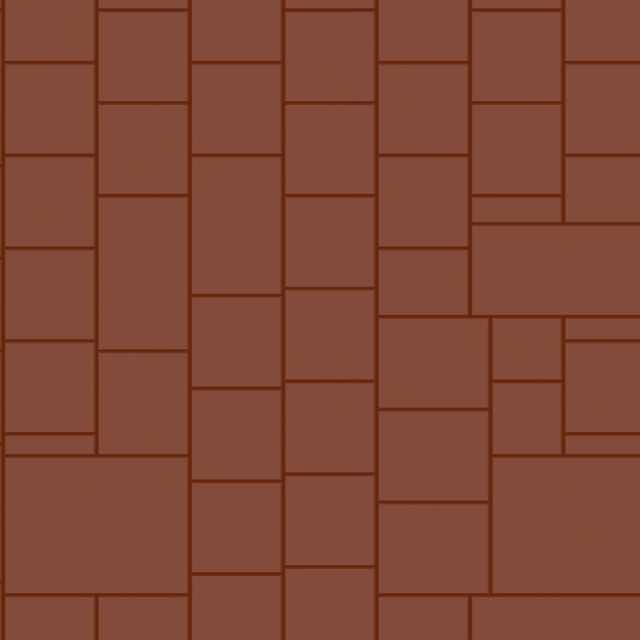
A Shadertoy shader for this texture:

```glsl
// Terracotta paving: columns of staggered tiles, some of them stretched,
// with a few broad slabs laid over the lower part. Rust joints come from
// the distance to the nearest tile edge; gradient noise mottles the clay.

#define COLUMN 0.1459       // column width
#define FIRST_JOINT 0.0045  // x of the leftmost joint
#define COURSE 0.145        // height of a plain tile
#define LONG_SHARE 0.28     // share of stretched tiles
#define PLAIN_COLUMN 4.0    // no stretched tiles from this column on
#define SLAB_BOTTOM 0.505   // bottom of the highest slab
#define SLAB_OVERHANG 0.22  // slab overhang in columns
#define JOINT_HALF 0.0030   // half the width of a level joint
#define UPRIGHT_WIDTH 1.22  // upright joints are this much wider
#define CLAY vec3(0.512, 0.294, 0.230)
#define RUST vec3(0.440, 0.186, 0.082)
#define SHADOW vec3(0.395, 0.146, 0.052)

float hash(vec2 p) {
    return fract(sin(dot(p, vec2(127.1, 311.7))) * 43758.5);
}

vec2 gradient(vec2 cell) {
    float angle = 6.2832 * hash(cell);
    return vec2(cos(angle), sin(angle));
}

float gradientNoise(vec2 p) {
    vec2 i = floor(p), f = fract(p);
    vec2 w = f * f * f * (f * (f * 6.0 - 15.0) + 10.0);
    vec2 e = vec2(1.0, 0.0);
    float low = mix(dot(gradient(i), f),
                    dot(gradient(i + e.xy), f - e.xy), w.x);
    float high = mix(dot(gradient(i + e.yx), f - e.yx),
                     dot(gradient(i + e.xx), f - e.xx), w.x);
    return mix(low, high, w.y);
}

float boxDistance(vec2 p, vec2 corner, vec2 size) {
    vec2 q = abs(p - corner - 0.5 * size) - 0.5 * size;
    q.x /= UPRIGHT_WIDTH;
    return length(max(q, 0.0)) + min(max(q.x, q.y), 0.0);
}

// Distance to the joints of the staggered columns
float columnJoints(vec2 p) {
    float u = (p.x - FIRST_JOINT) / COLUMN;
    float column = floor(u);
    float d = min(fract(u), 1.0 - fract(u)) * COLUMN / UPRIGHT_WIDTH;
    float y = mod(column, 2.0) > 0.5 ? 0.984 : 0.902;
    for (int row = 0; row < 8; row++) {
        d = min(d, abs(p.y - y));
        vec2 id = vec2(column, float(row));
        bool stretched = column < PLAIN_COLUMN && hash(id + 3.7) < LONG_SHARE;
        y -= COURSE * (stretched ? 1.45 + 0.3 * hash(id + 9.2) : 1.0);
    }
    return d;
}

// Each slab hides the joints beneath it and adds its own outline:
// one broad slab, a stack of four, then three broad ones at the foot
float jointDistance(vec2 p) {
    float d = columnJoints(p);
    for (int i = 0; i < 8; i++) {
        bool stacked = i > 0 && i < 5;
        bool tall = i == 5 || i == 7;
        float left = stacked ? 4.0 : i == 7 ? 0.0 : 5.0;
        left += i == 5 ? SLAB_OVERHANG : 0.0;
        float columns = stacked ? 1.0 + SLAB_OVERHANG : i == 7 ? 2.0 : 4.0;
        int course = i < 5 ? i : i == 6 ? 4 : 3;
        vec2 corner = vec2(FIRST_JOINT + left * COLUMN,
                           SLAB_BOTTOM - COURSE * float(course));
        vec2 size = vec2(columns * COLUMN, COURSE * (tall ? 1.5 : 1.0));
        float b = boxDistance(p, corner, size);
        d = b < 0.0 ? -b : min(d, b);
    }
    return d;
}

float line(float d, float halfWidth) {
    float blur = max(0.0013, 0.6 / iResolution.y);
    return 1.0 - smoothstep(halfWidth - blur, halfWidth + blur, d);
}

void mainImage(out vec4 fragColor, in vec2 fragCoord) {
    vec2 p = fragCoord / iResolution.y;

    // Faintly mottled clay
    float mottle = gradientNoise(p * 6.0) + 0.6 * gradientNoise(p * 70.0);
    vec3 color = CLAY + 0.004 * mottle;

    // Rust joint with a shadow along its upper right side
    color = mix(color, RUST, line(jointDistance(p), JOINT_HALF));
    float shade = line(jointDistance(p - 0.0009), 0.5 * JOINT_HALF);
    color = mix(color, SHADOW, shade);

    fragColor = vec4(color, 1.0);
}
```
